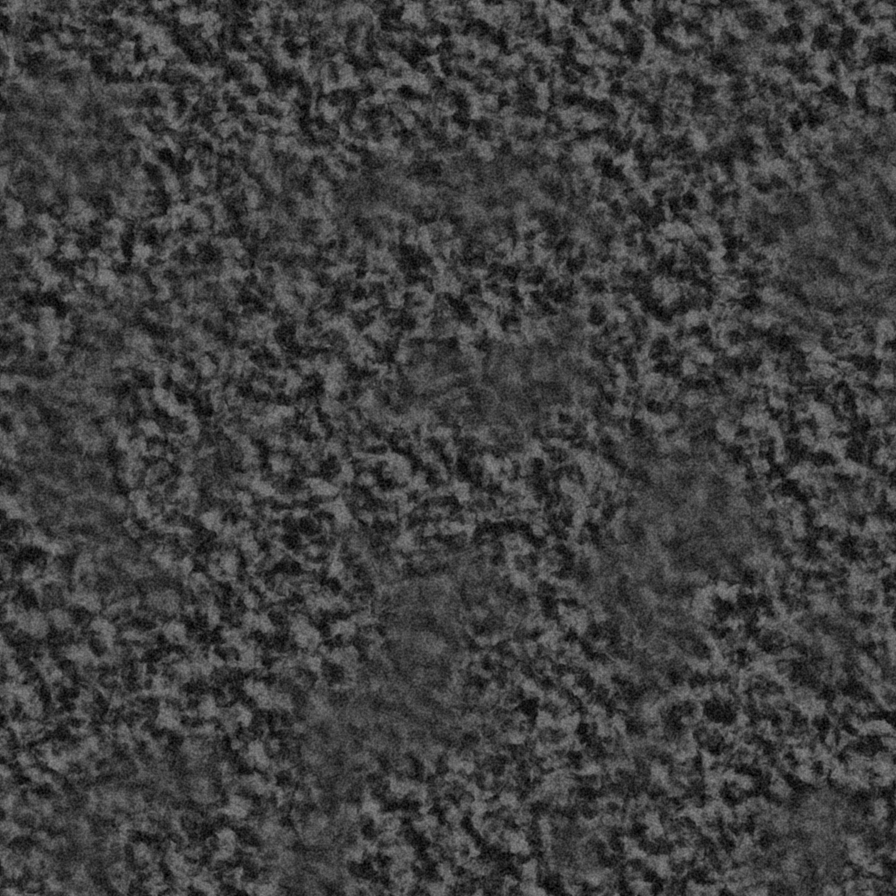
This texture is drawn by a WebGL 1 fragment shader. Its source:

```glsl
precision highp float;

uniform vec2 u_resolution;

const float MID_TONE = 0.238;
const float LIGHT_RANGE = 0.25;
const float DARK_RANGE = 0.205;
const float RELIEF_GAIN = 1.0;
const float BLOTCH_GAIN = 1.1;
const float RAGGED_GAIN = 0.5;
const vec2 LIGHT_STEP = vec2(0.0034, 0.0044);   // points to the upper right

// Each lattice axis spans the canvas as a whole-number vector, so it tiles when turned
const vec2 COARSE_AXIS = vec2(40.0, 27.0);
const vec2 MEDIUM_AXIS = vec2(35.0, -85.0);
const vec2 FINE_AXIS = vec2(165.0, 70.0);
const vec2 BLOTCH_AXIS = vec2(29.0, -13.0);
const vec2 SPOT_AXIS = vec2(61.0, 38.0);
const vec2 RAGGED_AXIS = vec2(118.0, -92.0);
const vec2 BEND_AXIS = vec2(13.0, 6.0);
const vec2 FRAY_AXIS = vec2(71.0, -47.0);
const vec2 PATCH_AXIS = vec2(5.0, 3.0);
const vec2 SUBPATCH_AXIS = vec2(9.0, -8.0);
const vec2 GRAIN_AXIS = vec2(270.0, 113.0);
const vec2 FINE_GRAIN_AXIS = vec2(370.0, -155.0);

const float MEDIUM_WEIGHT = 0.6;
const float FINE_WEIGHT = 0.4;
const float SPOT_WEIGHT = 0.65;
const float BEND_AMOUNT = 0.008;
const float FRAY_AMOUNT = 0.005;
const float PATCH_LOW = 0.5;
const float PATCH_HIGH = 1.2;
const float GRAIN_AMOUNT = 0.1;
const float TAU = 6.28318;

float hash(vec2 p) {
  return fract(sin(dot(p, vec2(127.1, 311.7))) * 43758.5453);
}

// Unit gradient at a lattice point, identified by its place within one tile
vec2 gradientAt(vec2 cell, vec2 axis, float seed) {
  vec2 unturned = vec2(dot(axis, cell), axis.x * cell.y - axis.y * cell.x);
  vec2 place = floor(mod(unturned + 0.5, dot(axis, axis))) / length(axis);
  float angle = TAU * hash(place + seed * vec2(17.3, 9.1));
  return vec2(cos(angle), sin(angle));
}

// Tiling gradient noise on a turned lattice, centred on zero
float noise(vec2 uv, vec2 axis, float seed) {
  vec2 p = vec2(axis.x * uv.x - axis.y * uv.y, axis.y * uv.x + axis.x * uv.y);
  vec2 cell = floor(p);
  vec2 f = p - cell;
  vec2 blend = f * f * f * (f * (f * 6.0 - 15.0) + 10.0);
  vec2 right = vec2(1.0, 0.0);
  vec2 up = vec2(0.0, 1.0);
  float a = dot(gradientAt(cell, axis, seed), f);
  float b = dot(gradientAt(cell + right, axis, seed), f - right);
  float c = dot(gradientAt(cell + up, axis, seed), f - up);
  float d = dot(gradientAt(cell + 1.0, axis, seed), f - 1.0);
  return mix(mix(a, b, blend.x), mix(c, d, blend.x), blend.y);
}

vec2 noisePair(vec2 uv, vec2 axis, float seed) {
  return vec2(noise(uv, axis, seed), noise(uv, axis, seed + 0.5));
}

float bumpHeight(vec2 uv) {
  return noise(uv, COARSE_AXIS, 1.0)
    + MEDIUM_WEIGHT * noise(uv, MEDIUM_AXIS, 2.0)
    + FINE_WEIGHT * noise(uv, FINE_AXIS, 3.0);
}

void main() {
  vec2 uv = gl_FragCoord.xy / u_resolution;

  // Broad bends and frayed outlines
  vec2 warped = uv + BEND_AMOUNT * noisePair(uv, BEND_AXIS, 4.0)
    + FRAY_AMOUNT * noisePair(uv, FRAY_AXIS, 5.0);

  // Diagonally lit relief, broken up by blotches
  float relief = bumpHeight(warped + LIGHT_STEP) - bumpHeight(warped - LIGHT_STEP);
  float blotches = noise(warped, BLOTCH_AXIS, 6.0)
    + SPOT_WEIGHT * noise(warped, SPOT_AXIS, 7.0);
  float ragged = noise(warped, RAGGED_AXIS, 8.0);
  float surface = RELIEF_GAIN * relief + BLOTCH_GAIN * blotches + RAGGED_GAIN * ragged;

  // Broad calm and rough patches
  float patches = noise(uv, PATCH_AXIS, 9.0) + 0.5 * noise(uv, SUBPATCH_AXIS, 10.0);
  surface *= mix(PATCH_LOW, PATCH_HIGH, smoothstep(-0.4, 0.15, patches));

  // Soft limit on lights and darks
  float shade = surface / sqrt(1.0 + surface * surface);
  float tone = MID_TONE + shade * (shade > 0.0 ? LIGHT_RANGE : DARK_RANGE);

  // Fine grain
  float grain = noise(uv, GRAIN_AXIS, 11.0) + noise(uv, FINE_GRAIN_AXIS, 12.0);
  tone += GRAIN_AMOUNT * grain;

  gl_FragColor = vec4(vec3(clamp(tone, 0.0, 1.0)), 1.0);
}
```
